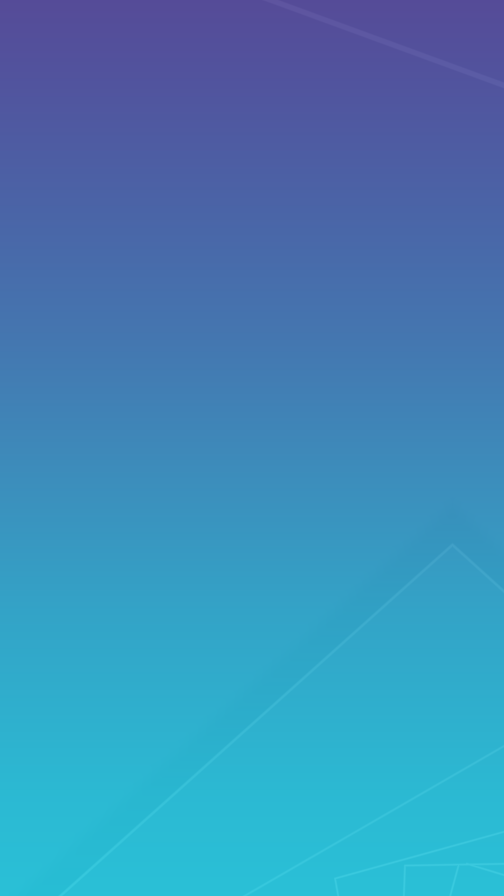
This background is drawn by a WebGL 2 fragment shader. Its source:

```glsl
#version 300 es
precision highp float;
// A vertical violet-to-cyan gradient crossed by faint, light outlines.
// The gradient blends a few colour stops; the outlines are segment
// distances, and a soft shade lies outside the large roof shape.
uniform vec2 u_resolution;
out vec4 fragColor;

float segmentDistance(vec2 p, vec2 a, vec2 b) {
  vec2 ab = b - a;
  return length(p - a - ab * clamp(dot(p - a, ab) / dot(ab, ab), 0.0, 1.0));
}

// Soft stroke coverage, never thinner than the pixel grid can show.
float stroke(vec2 p, vec2 a, vec2 b, float halfWidth) {
  float soft = max(0.0011, 0.8 / u_resolution.y);
  return 1.0 - smoothstep(halfWidth - soft, halfWidth + soft, segmentDistance(p, a, b));
}

// Background colour by depth below the top edge.
vec3 skyGradient(float depth) {
  float stops[8] = float[8](0.0, 0.085, 0.24, 0.38, 0.525, 0.684, 0.885, 1.0);
  vec3 colors[8] = vec3[8](
    vec3(0.335, 0.295, 0.595), vec3(0.320, 0.325, 0.617),
    vec3(0.290, 0.395, 0.655), vec3(0.267, 0.465, 0.690),
    vec3(0.238, 0.550, 0.733), vec3(0.200, 0.640, 0.780),
    vec3(0.170, 0.725, 0.825), vec3(0.163, 0.752, 0.842));
  vec3 color = colors[0];
  for (int i = 1; i < 8; i++) {
    color = mix(color, colors[i], clamp((depth - stops[i - 1]) / (stops[i] - stops[i - 1]), 0.0, 1.0));
  }
  return color;
}

void main() {
  // Height is 1 and width is 9/16, with the origin at the lower left.
  vec2 p = gl_FragCoord.xy / u_resolution * vec2(0.5625, 1.0);
  vec3 color = skyGradient(1.0 - p.y);

  // Faint shade above the roof-shaped outline.
  vec2 peak = vec2(0.505, 0.392);
  float above = p.y - peak.y + 0.9 * abs(p.x - peak.x);
  color -= 0.010 * smoothstep(-0.003, 0.004, above) * (1.0 - smoothstep(0.03, 0.06, above));

  // Broad band in the upper right corner.
  float band = stroke(p, vec2(0.280, 1.008), vec2(0.600, 0.891), 0.0030);
  color += vec3(0.035, 0.035, 0.030) * band;

  // Roof outline, brighter towards the bottom.
  float roof = max(stroke(p, vec2(0.045, -0.020), peak, 0.0014),
                   stroke(p, peak, vec2(0.600, 0.306), 0.0014));
  color += vec3(0.055, 0.045, 0.035) * roof * mix(1.0, 0.75, p.y / peak.y);

  // Long slanted line below the roof.
  float slant = stroke(p, vec2(0.240, -0.019), vec2(0.600, 0.189), 0.0011);

  // Small panels in the lower right corner.
  vec2 corner = vec2(0.374, 0.0195);
  float panels = max(stroke(p, corner, vec2(0.600, 0.082), 0.0010),
                     stroke(p, corner, vec2(0.381, -0.020), 0.0010));
  panels = max(panels, stroke(p, vec2(0.452, 0.034), vec2(0.600, 0.0365), 0.0010));
  panels = max(panels, stroke(p, vec2(0.452, 0.034), vec2(0.450, -0.020), 0.0010));
  panels = max(panels, stroke(p, vec2(0.512, 0.035), vec2(0.497, -0.020), 0.0010));
  panels = max(panels, stroke(p, vec2(0.521, 0.036), vec2(0.600, 0.012), 0.0010));
  color += vec3(0.065, 0.045, 0.035) * max(slant * 0.8, panels);

  fragColor = vec4(color, 1.0);
}
```
